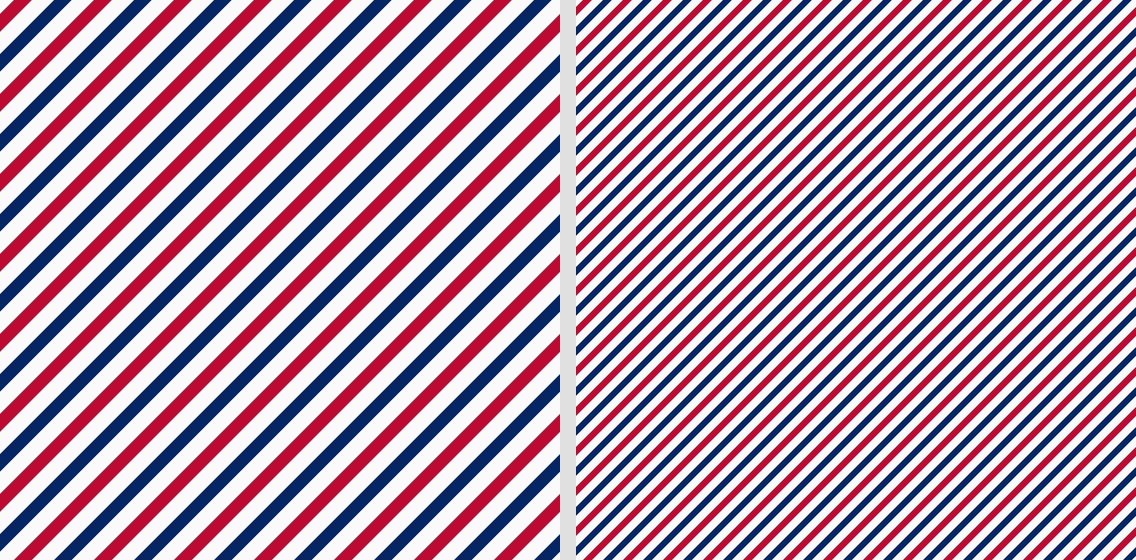
Left, the tile; right, the same tile 2 across and 2 down.
This pattern is drawn by a Shadertoy shader. Its source:

```glsl
#define REPEATS 7.0
#define RED_CENTER 0.286
#define BLUE_CENTER 0.786
#define RED_WIDTH 0.226
#define BLUE_WIDTH 0.220
#define RIM_WIDTH 0.018
#define PAPER vec3(0.98, 0.98, 0.98)
#define RED vec3(0.74, 0.04, 0.20)
#define RED_RIM vec3(0.60, 0.13, 0.24)
#define BLUE vec3(0.02, 0.15, 0.39)

// Wrapped distance from the centre line of a stripe, in periods
float centerDistance(float phase, float center) {
    return abs(fract(phase - center + 0.5) - 0.5);
}

// Smooth coverage of a stripe of the given width
float stripe(float dist, float width, float pixel) {
    return 1.0 - smoothstep(-0.6 * pixel, 0.6 * pixel, dist - 0.5 * width);
}

void mainImage(out vec4 fragColor, in vec2 fragCoord) {
    vec2 uv = fragCoord / iResolution.xy;

    // Diagonal phase: whole periods along both axes, so the tile wraps
    float phase = REPEATS * (uv.x - uv.y);
    float pixel = REPEATS * length(1.0 / iResolution.xy);

    float redDist = centerDistance(phase, RED_CENTER);
    float blueDist = centerDistance(phase, BLUE_CENTER);

    // Red stripe with a thin darker rim, then the plain blue stripe
    vec3 color = mix(PAPER, RED_RIM, stripe(redDist, RED_WIDTH, pixel));
    color = mix(color, RED, stripe(redDist, RED_WIDTH - 2.0 * RIM_WIDTH, pixel));
    color = mix(color, BLUE, stripe(blueDist, BLUE_WIDTH, pixel));

    fragColor = vec4(color, 1.0);
}
```
